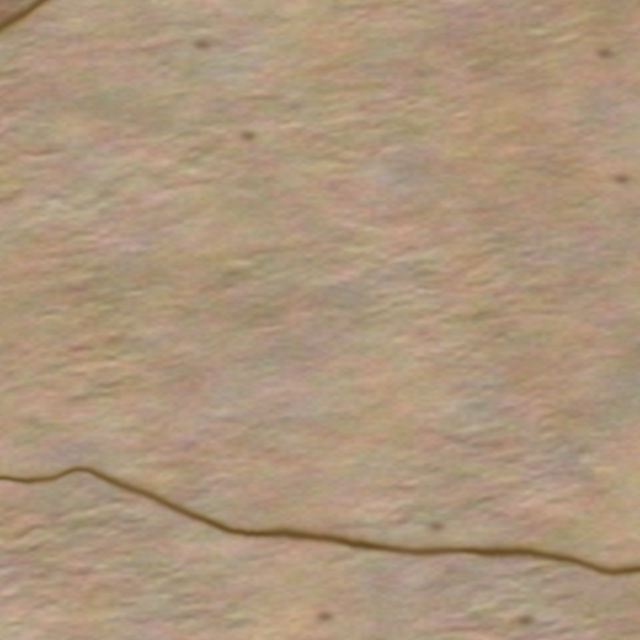
Reproduce this texture procedurally as a WebGL 1 fragment shader.

```glsl
precision highp float;
// Weathered tan sandstone with fine flaky relief and a long thin crack.
uniform vec2 u_resolution;

const vec3 STONE = vec3(0.678, 0.587, 0.490);
const vec3 CRACK_CORE = vec3(0.37, 0.265, 0.125);
const vec3 CRACK_RIM = vec3(0.60, 0.50, 0.29);
const vec3 PIT = vec3(0.46, 0.36, 0.27);
const vec3 WARM_TINT = vec3(0.10, 0.01, -0.12);
const vec3 GREEN_TINT = vec3(-0.07, 0.04, -0.05);

float hash(vec2 p) {
  vec3 q = fract(vec3(p.xyx) * 0.1031);
  q += dot(q, q.yzx + 33.33);
  return fract((q.x + q.y) * q.z);
}

float noise(vec2 p) {
  vec2 cell = floor(p);
  vec2 f = fract(p);
  f = f * f * (3.0 - 2.0 * f);
  float low = mix(hash(cell), hash(cell + vec2(1.0, 0.0)), f.x);
  float high = mix(hash(cell + vec2(0.0, 1.0)), hash(cell + vec2(1.0)), f.x);
  return mix(low, high, f.y);
}

// Layered noise, centred on zero.
float fbm(vec2 p) {
  float sum = 0.0;
  float amplitude = 0.5;
  for (int i = 0; i < 4; i++) {
    sum += amplitude * (noise(p) - 0.5);
    p = mat2(1.6, 0.9, -0.9, 1.6) * p + 17.3;
    amplitude *= 0.5;
  }
  return sum;
}

// Height of thin flakes, stretched sideways and tilted up to the right.
float flakeHeight(vec2 p) {
  p.y -= 0.10 * p.x;
  p += 0.022 * vec2(fbm(p * 14.0), fbm(p * 14.0 + 40.0));
  float coarse = noise(p * vec2(24.0, 66.0) + 5.0);
  float fine = noise(p * vec2(50.0, 120.0) + 60.0);
  return 0.6 * coarse + 0.4 * fine;
}

// Height of the crack line at x.
float crackLine(float x) {
  float hump = (x - 0.125) / 0.035;
  float y = 0.251 + 0.017 * exp(-hump * hump);
  y -= 0.083 * smoothstep(0.13, 0.40, x);
  y -= 0.030 * smoothstep(0.42, 0.64, x);
  y -= 0.030 * smoothstep(0.82, 0.97, x);
  return y + 0.012 * fbm(vec2(x * 22.0, 3.0));
}

// Paints a soft crack; dist is signed, positive on the lit upper side.
vec3 paintCrack(vec3 color, float dist, float width, float strength) {
  float rim = exp(-pow((dist - 0.7 * width) / (1.5 * width), 2.0));
  float core = exp(-pow(dist / width, 2.0));
  color = mix(color, CRACK_RIM, 0.6 * rim * strength);
  return mix(color, CRACK_CORE, 0.9 * core * strength);
}

// Sparse small oval pits, one candidate per grid cell.
float pits(vec2 p, float scale) {
  vec2 cell = floor(p * scale);
  float cover = 0.0;
  for (int j = -1; j <= 1; j++) {
    for (int i = -1; i <= 1; i++) {
      vec2 id = cell + vec2(float(i), float(j));
      vec2 center = id + vec2(hash(id + 7.0), hash(id + 19.0));
      vec2 d = (p * scale - center) / vec2(0.12, 0.07);
      float present = step(0.91, hash(id + 31.0));
      cover = max(cover, present * exp(-dot(d, d)));
    }
  }
  return cover;
}

void main() {
  vec2 uv = gl_FragCoord.xy / u_resolution;

  // Broad stains and tinted mottling.
  float stain = fbm(uv * vec2(5.0, 6.0) + 2.0);
  float mottle = fbm(uv * vec2(17.0, 30.0) + 11.0);
  float warmth = fbm(uv * vec2(8.0, 11.0) + 23.0) + 0.6 * fbm(uv * vec2(35.0, 60.0) + 90.0);
  float green = fbm(uv * vec2(24.0, 42.0) + 51.0);
  vec3 color = STONE + 0.10 * stain + 0.11 * mottle;
  color += 0.8 * WARM_TINT * warmth + 1.2 * GREEN_TINT * green;

  // Flakes lit from above, rougher in some patches.
  float roughness = smoothstep(-0.18, 0.2, fbm(uv * 7.0 + 70.0));
  float relief = flakeHeight(uv) - flakeHeight(uv + vec2(-0.002, 0.006));
  color += relief * mix(0.07, 0.18, roughness) * vec3(1.0, 1.0, 0.95);
  color += 0.035 * (noise(uv * vec2(120.0, 190.0)) - 0.5);

  color = mix(color, PIT, 0.7 * pits(uv, 9.0));

  // Main crack, thinner toward the left.
  float width = mix(0.0042, 0.0068, smoothstep(0.0, 0.35, uv.x));
  width *= 1.0 + 0.8 * fbm(vec2(uv.x * 18.0, 8.0));
  float strength = 0.85 + 0.6 * fbm(vec2(uv.x * 14.0, 30.0));
  color = paintCrack(color, uv.y - crackLine(uv.x), width, strength);

  // Broken upper left corner.
  float corner = dot(uv - vec2(0.0, 0.955), normalize(vec2(0.7, -1.0)));
  corner += 0.01 * fbm(uv * 30.0);
  color = mix(color, color * vec3(0.80, 0.78, 0.76), smoothstep(0.004, -0.006, corner));
  color = paintCrack(color, corner, 0.006, 0.8);

  gl_FragColor = vec4(clamp(color, 0.0, 1.0), 1.0);
}
```
